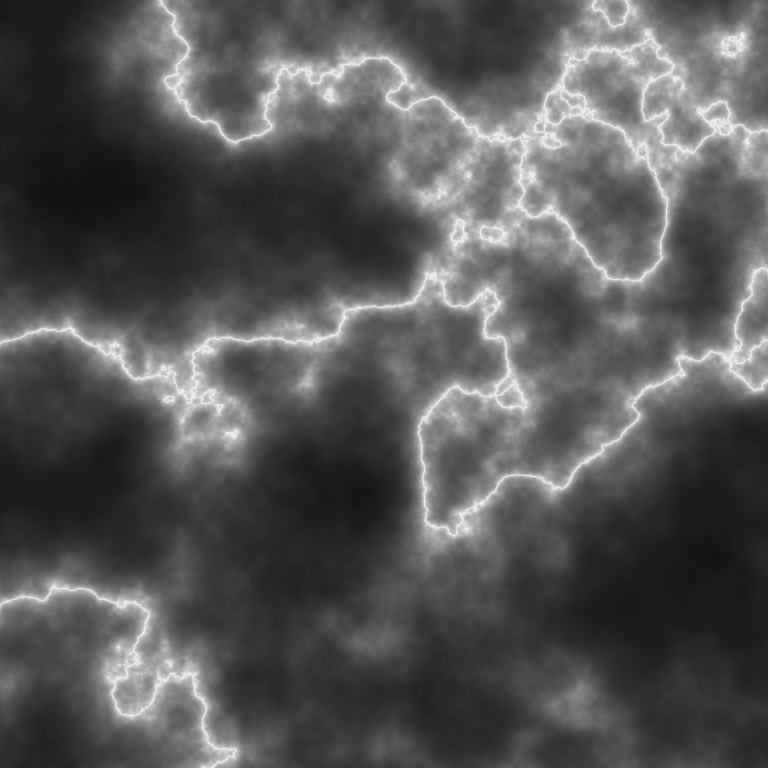
This texture is drawn by a WebGL 1 fragment shader. Its source:

```glsl
precision highp float;
// Grey storm clouds split by thin glowing lightning along the zero line of fractal noise.

uniform vec2 u_resolution;

#define CELLS 3.0        // coarsest noise cells across the canvas
#define OCTAVES 8
#define GAIN 0.5         // amplitude ratio between octaves
#define BIAS 0.12        // shifts the level the lightning follows
#define GLOW_DECAY 2.3   // how fast light fades away from the lightning
#define GLOW_POWER 0.56  // below 1 gives a sharp core with a wide halo
#define CORE_SOFTNESS 0.002

float hash(vec2 cell) {
    vec3 p = fract(cell.xyx * 0.1031);
    p += dot(p, p.yzx + 33.33);
    return fract((p.x + p.y) * p.z);
}

// Value noise from -1 to 1
float valueNoise(vec2 p) {
    vec2 cell = floor(p);
    vec2 f = fract(p);
    vec2 w = f * f * (3.0 - 2.0 * f);
    float low = mix(hash(cell), hash(cell + vec2(1.0, 0.0)), w.x);
    float high = mix(hash(cell + vec2(0.0, 1.0)), hash(cell + vec2(1.0)), w.x);
    return 2.0 * mix(low, high, w.y) - 1.0;
}

float fractalNoise(vec2 p) {
    float sum = 0.0;
    float amplitude = 1.0;
    for (int i = 0; i < OCTAVES; i++) {
        sum += amplitude * valueNoise(p);
        p = 2.0 * p + vec2(17.37, 9.61);
        amplitude *= GAIN;
    }
    return sum;
}

void main() {
    vec2 uv = gl_FragCoord.xy / min(u_resolution.x, u_resolution.y);
    float level = fractalNoise(uv * CELLS + 1.0) - BIAS;

    // Brightness falls off with distance from the zero level
    float distanceToBolt = sqrt(level * level + CORE_SOFTNESS * CORE_SOFTNESS);
    float light = exp(-GLOW_DECAY * pow(distanceToBolt, GLOW_POWER));

    gl_FragColor = vec4(vec3(light), 1.0);
}
```
